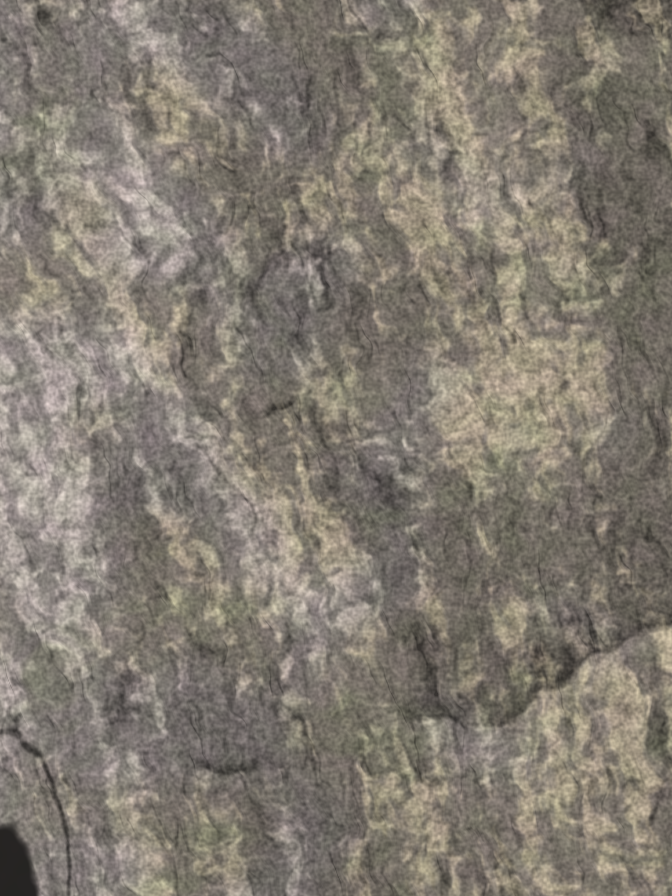
Reproduce this texture procedurally as a Shadertoy shader.

```glsl
// Weathered gneiss face: pale, clumpy mineral veins and short dark cracks
// follow a steep slanted grain, warped by gradient noise. Broad stains, mossy
// tints, crystal speckle and a few broken ledges complete the stone.

vec2 gradient(vec2 cell) {
    vec3 h = fract(cell.xyx * vec3(0.1031, 0.1030, 0.0973));
    h += dot(h, h.yzx + 33.33);
    float angle = 6.2832 * fract((h.x + h.y) * h.z);
    return vec2(cos(angle), sin(angle));
}

float noise(vec2 p) {
    vec2 i = floor(p), f = p - i;
    vec2 s = f * f * f * (f * (f * 6.0 - 15.0) + 10.0);
    vec2 e = vec2(1.0, 0.0);
    float a = dot(gradient(i), f);
    float b = dot(gradient(i + e), f - e);
    float c = dot(gradient(i + e.yx), f - e.yx);
    float d = dot(gradient(i + 1.0), f - 1.0);
    return mix(mix(a, b, s.x), mix(c, d, s.x), s.y);
}

float fbm(vec2 p) {
    float sum = 0.0, amp = 1.0;
    for (int i = 0; i < 4; i++) {
        sum += amp * noise(p);
        p = mat2(1.9, 0.3, -0.3, 1.9) * p + 17.3;
        amp *= 0.6;
    }
    return sum;
}

// Soft oval stain leaning with the grain
float stain(vec2 p, vec2 centre, vec2 radius) {
    vec2 d = p - centre;
    d.x += 0.25 * d.y;
    d /= radius;
    return exp(-dot(d, d));
}

// Short shadowed chip, curved like a shallow cup
float chip(vec2 p, vec2 centre, float width, float tilt) {
    vec2 d = p - centre;
    d.y -= tilt * d.x + 5.0 * d.x * d.x + 0.012 * noise(p * 40.0);
    float depth = d.y > 0.0 ? 0.010 : 0.005;
    return exp(-pow(d.x / width, 4.0) - d.y * d.y / (depth * depth));
}

// Short soft cracks: noise zero crossings, broken up by a second noise
float cracks(vec2 p) {
    float line = 1.0 - smoothstep(0.0, 0.16, abs(noise(p) + 0.25 * noise(p * 2.7)));
    return line * smoothstep(-0.05, 0.35, noise(p * vec2(0.6, 1.3) + 41.0));
}

void mainImage(out vec4 fragColor, in vec2 fragCoord) {
    vec2 p = fragCoord / iResolution.x;
    p.y *= 1.3333 * iResolution.x / iResolution.y;

    // Slanted grain: x runs across the streaks, y along them
    vec2 q = p + 0.035 * vec2(noise(p * 3.5), noise(p * 3.5 + 9.0))
               + 0.018 * vec2(noise(p * 15.0), noise(p * 15.0 + 5.0))
               + 0.007 * vec2(noise(p * 45.0), noise(p * 45.0 + 5.0));
    vec2 grain = vec2(q.x + mix(0.36, 0.18, p.x) * (q.y - 0.67), q.y);

    // Broad light and dark areas
    float broad = 0.32 * fbm(p * 3.0 + 3.0);
    broad += 0.6 * stain(q, vec2(0.20, 1.04), vec2(0.07, 0.10));
    broad += 0.6 * stain(q, vec2(0.19, 0.80), vec2(0.11, 0.08));
    broad += 0.5 * stain(q, vec2(0.05, 0.62), vec2(0.08, 0.26));
    broad += 0.4 * stain(q, vec2(0.47, 0.42), vec2(0.09, 0.09));
    broad += 0.5 * stain(q, vec2(0.76, 1.02), vec2(0.10, 0.26));
    broad += 0.5 * stain(q, vec2(0.75, 0.70), vec2(0.14, 0.12));
    broad += 0.4 * stain(q, vec2(0.88, 0.20), vec2(0.14, 0.15));
    broad -= 0.6 * stain(q, vec2(0.90, 1.08), vec2(0.07, 0.20));
    broad -= 0.4 * stain(q, vec2(0.58, 0.54), vec2(0.09, 0.20));
    broad -= 0.4 * stain(q, vec2(0.20, 0.58), vec2(0.06, 0.15));
    broad -= 0.4 * stain(q, vec2(0.97, 0.55), vec2(0.08, 0.16));
    broad -= 0.3 * stain(q, vec2(0.38, 0.22), vec2(0.14, 0.12));

    // Pale veins with clumpy edges, and crystals of mixed size
    float streak = fbm(grain * vec2(18.0, 4.5));
    float clump = noise(q * 36.0) + 0.7 * noise(q * 66.0 + 3.0);
    float vein = smoothstep(-0.12, 0.50, streak + 0.8 * broad + 0.55 * clump);
    float fine = fbm(grain * vec2(50.0, 14.0) + 20.0);
    float speckle = noise(q * 85.0) + 0.9 * noise(p * 125.0 + 2.0) + 0.9 * noise(p * 185.0 + 7.0);

    float tone = 0.432 + 0.145 * vein + 0.10 * broad + 0.07 * fine;
    tone += (0.09 + 0.035 * vein) * speckle + (0.03 + 0.08 * vein) * clump;
    tone += 0.045 * (1.0 - smoothstep(0.0, 0.5, p.x));
    tone -= 0.10 * cracks(grain * vec2(18.0, 5.5));
    tone -= 0.09 * cracks(grain * vec2(38.0, 11.0) + 60.0);

    // Curved ledge at lower right: shadow above, pale lip below
    float edge = 0.25 + 0.145 * smoothstep(0.70, 0.98, p.x)
               + 0.35 * max(0.68 - p.x, 0.0) + 0.03 * noise(p * 14.0) + 0.012 * noise(p * 40.0);
    float rise = p.y - edge;
    float reach = smoothstep(0.54, 0.68, p.x);
    float above = smoothstep(-0.006, 0.006, rise);
    tone -= reach * above * (0.10 * exp(-rise * 14.0) + 0.08 * exp(-rise * 90.0));
    tone += reach * (1.0 - above) * 0.06 * exp(rise * 18.0);

    // Chips and the notch in the upper right corner
    tone -= 0.22 * chip(p, vec2(0.415, 0.725), 0.024, 0.35);
    tone -= 0.15 * chip(p, vec2(0.48, 0.955), 0.028, 0.3);
    tone -= 0.16 * chip(p, vec2(0.34, 0.188), 0.055, 0.0);
    float notch = length((p - vec2(0.99, 1.37)) / vec2(0.15, 0.10)) + 0.15 * noise(p * 20.0);
    tone -= 0.10 * (1.0 - smoothstep(0.8, 1.05, notch));

    // Curved fracture and open gap in the lower left corner
    float arc = length(p / vec2(0.105, 0.245)) + 0.06 * noise(p * 25.0);
    tone -= 0.22 * (1.0 - smoothstep(0.0, 0.05, abs(arc - 1.0)));
    float gap = 1.0 - smoothstep(0.85, 1.1, length(p / vec2(0.055, 0.11)) + 0.2 * noise(p * 30.0));
    tone = mix(clamp(tone, 0.2, 0.86), 0.14, gap);

    // Warm veins, cool grey left side, faint mossy and rusty patches
    float cool = smoothstep(0.0, 0.5, 0.45 - 0.6 * p.x + 0.8 * noise(p * 6.0 + 30.0));
    vec3 tint = mix(vec3(1.06, 1.0, 0.92), vec3(1.075, 1.0, 0.865), vein);
    tint = mix(tint, vec3(1.05, 1.0, 0.975), 0.85 * cool);
    float moss = smoothstep(0.12, 0.5, noise(q * 6.0 + 70.0) + 0.3 * noise(q * 30.0));
    tint = mix(tint, vec3(1.01, 1.01, 0.85), 0.45 * moss);
    tint.rb += vec2(0.05, 0.06) * noise(q * 24.0 + 11.0);
    fragColor = vec4(tone * tint, 1.0);
}
```
